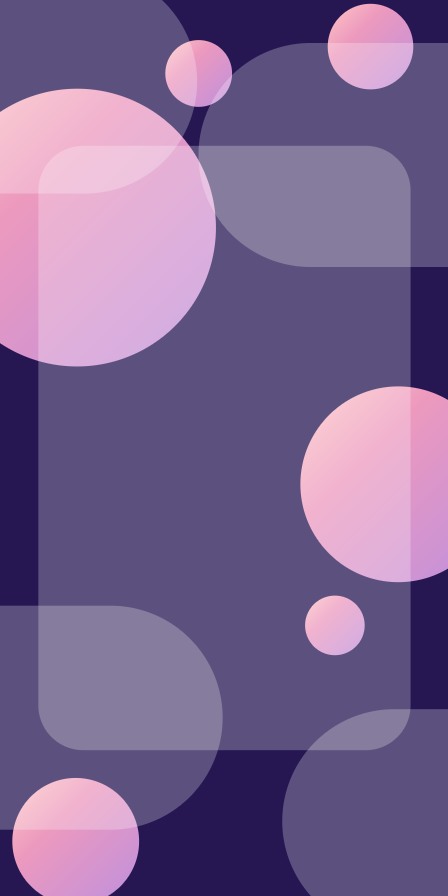
This background is drawn by a Shadertoy shader. Its source:

```glsl
// Flat poster backdrop: pink-to-lilac gradient discs on deep indigo, veiled by
// translucent white capsules and one rounded panel. Every shape is a signed
// distance function, blended in painter's order; the canvas is 1 wide, 2 tall.

#define INDIGO         vec3(0.149, 0.090, 0.325)
#define PEACH          vec3(1.000, 0.780, 0.769)
#define ROSE           vec3(0.926, 0.600, 0.745)
#define LILAC          vec3(0.745, 0.565, 0.870)
#define ROSE_STOP      0.35
#define VEIL_OPACITY   0.25
#define CAPSULE_RADIUS 0.25
#define PANEL_CENTER   vec2(0.501, 1.0)
#define PANEL_HALF     vec2(0.4154, 0.6745)
#define PANEL_CORNER   0.1

// Discs: center, radius
const vec3 DISCS[6] = vec3[6](
    vec3(0.4435, 1.836, 0.0745),
    vec3(0.8270, 1.896, 0.0955),
    vec3(0.1720, 1.492, 0.3100),
    vec3(0.8890, 0.919, 0.2185),
    vec3(0.7475, 0.604, 0.0665),
    vec3(0.1690, 0.122, 0.1415)
);

// Capsules: center of the round end, direction in which the body runs off canvas
const vec3 CAPSULES[4] = vec3[4](
    vec3(0.190, 1.818, -1.0),
    vec3(0.693, 1.654,  1.0),
    vec3(0.247, 0.398, -1.0),
    vec3(0.880, 0.167,  1.0)
);

float sdOpenCapsule(vec2 p, float side, float radius) {
    return length(vec2(min(p.x * side, 0.0), p.y)) - radius;
}

float sdRoundedBox(vec2 p, vec2 halfSize, float corner) {
    vec2 q = abs(p) - halfSize + corner;
    return length(max(q, 0.0)) + min(max(q.x, q.y), 0.0) - corner;
}

// Antialiased coverage, one pixel wide
float coverage(float dist) {
    return clamp(0.5 - dist * iResolution.x, 0.0, 1.0);
}

// Three-stop gradient from the upper left to the lower right of a disc
vec3 discColor(vec2 local) {
    float t = 0.5 + 0.25 * (local.x - local.y);
    vec3 warm = mix(PEACH, ROSE, clamp(t / ROSE_STOP, 0.0, 1.0));
    return mix(warm, LILAC, clamp((t - ROSE_STOP) / (1.0 - ROSE_STOP), 0.0, 1.0));
}

vec3 addVeil(vec3 color, float dist) {
    return mix(color, vec3(1.0), VEIL_OPACITY * coverage(dist));
}

void mainImage(out vec4 fragColor, in vec2 fragCoord) {
    vec2 p = fragCoord / iResolution.x;
    vec3 color = INDIGO;

    // Gradient discs
    for (int i = 0; i < 6; i++) {
        vec2 offset = p - DISCS[i].xy;
        float radius = DISCS[i].z;
        color = mix(color, discColor(offset / radius), coverage(length(offset) - radius));
    }

    // Translucent capsules and panel
    for (int i = 0; i < 4; i++) {
        color = addVeil(color, sdOpenCapsule(p - CAPSULES[i].xy, CAPSULES[i].z, CAPSULE_RADIUS));
    }
    color = addVeil(color, sdRoundedBox(p - PANEL_CENTER, PANEL_HALF, PANEL_CORNER));

    fragColor = vec4(color, 1.0);
}
```
